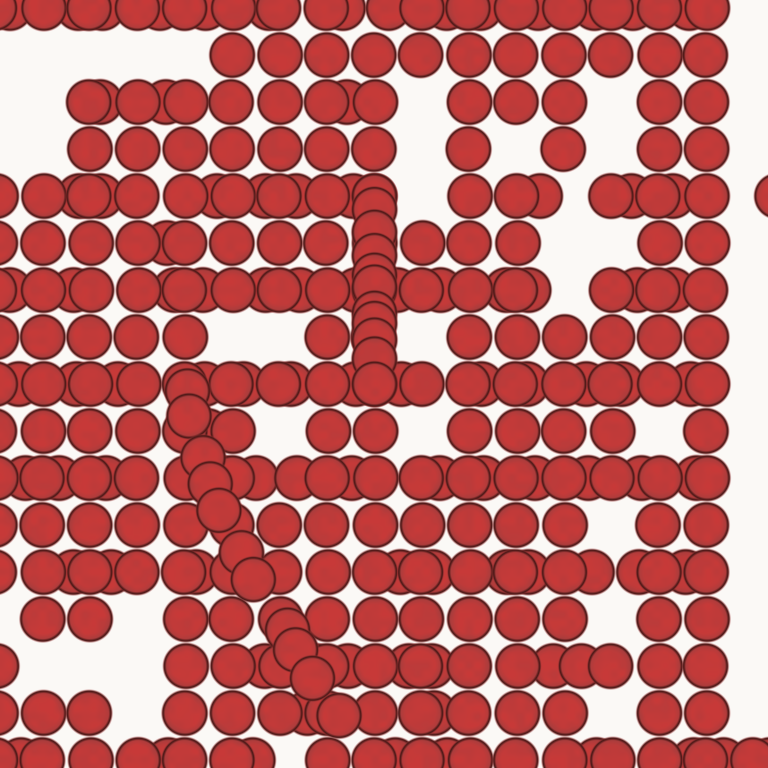
Give the GLSL for this pattern, as a WebGL 1 fragment shader.

```glsl
precision highp float;
// Rows of outlined red discs on near-white, about 16 columns by 16 rows.
// A hashed lattice has open clearings; every other row is crowded with extra
// discs, and two chains of overlapping discs run down across the rows.

uniform vec2 u_resolution;

const vec2 PITCH = vec2(0.0617, 0.0612);   // lattice spacing
const vec2 FIRST = vec2(-0.006, 0.0105);   // centre of cell (0, 0), from top left
const float RADIUS = 0.0300;
const float HALF_LINE = 0.0016;

const vec3 PAPER = vec3(0.985, 0.975, 0.965);
const vec3 RED = vec3(0.78, 0.225, 0.22);
const vec3 MUTED = vec3(0.64, 0.24, 0.24);
const vec3 OUTLINE = vec3(0.31, 0.10, 0.095);

float hash(vec2 p) {
  vec3 q = fract(p.xyx * vec3(0.1031, 0.1030, 0.0973));
  q += dot(q, q.yzx + 33.33);
  return fract((q.x + q.y) * q.z);
}

float valueNoise(vec2 p) {
  vec2 i = floor(p), f = fract(p);
  f = f * f * (3.0 - 2.0 * f);
  float low = mix(hash(i), hash(i + vec2(1.0, 0.0)), f.x);
  float high = mix(hash(i + vec2(0.0, 1.0)), hash(i + 1.0), f.x);
  return mix(low, high, f.y);
}

bool inEllipse(vec2 p, vec2 centre, vec2 radii) {
  vec2 q = (p - centre) / radii;
  return dot(q, q) < 1.0;
}

// Open areas, in lattice cells
bool inClearing(vec2 cell) {
  bool oddRow = mod(cell.y, 2.0) > 0.5;
  return inEllipse(cell, vec2(1.5, 1.0), vec2(3.2, 0.6))
      || inEllipse(cell, vec2(0.2, 2.3), vec2(1.4, 1.5))
      || inEllipse(cell, vec2(9.1, 3.2), vec2(0.7, 1.5))
      || inEllipse(cell, vec2(12.4, 5.0), vec2(0.75, 1.5))
      || inEllipse(cell, vec2(3.0, 14.0), vec2(0.6, 1.8))
      || inEllipse(cell, vec2(1.6, 14.0), vec2(1.2, 0.5))
      || (oddRow && inEllipse(cell, vec2(6.0, 8.0), vec2(0.6, 1.5)))
      || (oddRow && inEllipse(cell, vec2(9.1, 8.0), vec2(0.6, 1.5)))
      || (oddRow && inEllipse(cell, vec2(13.0, 13.0), vec2(0.6, 2.4)))
      || (cell.x > 15.2 && cell.y < 15.5 && (oddRow || hash(cell) < 0.6));
}

vec2 cellToCanvas(vec2 cell) {
  return FIRST + cell * PITCH;
}

// Paints one outlined disc over the colour below
vec3 paintDisc(vec3 below, vec2 p, vec2 centre, float mottle, float blur) {
  float d = length(p - centre) - RADIUS;
  float cover = 1.0 - smoothstep(-blur, blur, d);
  float rim = 0.6 * smoothstep(-0.012, -0.002, d);
  float line = 1.0 - smoothstep(HALF_LINE - blur, HALF_LINE + blur, abs(d + HALF_LINE));
  vec3 fill = mix(RED, MUTED, clamp(rim + mottle, 0.0, 1.0));
  return mix(below, mix(fill, OUTLINE, line), cover);
}

// Lattice discs, or the crowding discs that sit between them
vec3 paintLattice(vec3 colour, vec2 p, bool crowd, float mottle, float blur) {
  vec2 home = floor((p - FIRST) / PITCH);
  for (int j = -1; j <= 2; j++) {
    for (int i = -1; i <= 1; i++) {
      vec2 cell = home + vec2(float(i), float(j));
      float pick = hash(cell + (crowd ? 71.0 : 23.0));
      float shift = hash(cell + 47.0) - 0.5;
      float chance = 0.95;
      vec2 place = cell + vec2(0.06 * shift, 0.0);
      if (crowd) {
        bool sparse = abs(mod(cell.y, 12.0) - 2.0) < 0.5;
        chance = mod(cell.y, 2.0) > 0.5 ? 0.06 : (sparse ? 0.35 : 0.78);
        place = cell + vec2(0.5 + 0.6 * shift, 0.0);
      }
      if (pick < chance && !inClearing(place) && !inClearing(cell))
        colour = paintDisc(colour, p, cellToCanvas(place), mottle, blur);
    }
  }
  return colour;
}

// Chain of overlapping discs; bend above 1 starts it off vertically
vec3 paintChain(vec3 colour, vec2 p, vec2 from, vec2 to, float bend, float mottle, float blur) {
  const float LINKS = 11.0;
  for (float k = 0.0; k < LINKS; k++) {
    float wobble = hash(vec2(k, from.x)) - 0.5;
    float t = clamp((k + 0.7 * wobble) / (LINKS - 1.0), 0.0, 1.0);
    vec2 place = mix(from, to, vec2(pow(t, bend), t));
    place.x += 0.3 * wobble * (bend - 1.0);
    colour = paintDisc(colour, p, cellToCanvas(place), mottle, blur);
  }
  return colour;
}

void main() {
  vec2 p = gl_FragCoord.xy / u_resolution;
  p.y = 1.0 - p.y;
  float blur = max(0.0018, 0.8 / min(u_resolution.x, u_resolution.y));
  float mottle = 0.4 * valueNoise(p * 90.0) - 0.05;

  vec3 colour = paintLattice(PAPER, p, true, mottle, blur);
  colour = paintLattice(colour, p, false, mottle, blur);
  colour = paintChain(colour, p, vec2(8.0, 4.0), vec2(8.0, 8.0), 1.0, mottle, blur);
  colour = paintChain(colour, p, vec2(4.0, 8.0), vec2(7.4, 15.2), 1.5, mottle, blur);
  gl_FragColor = vec4(colour, 1.0);
}
```
